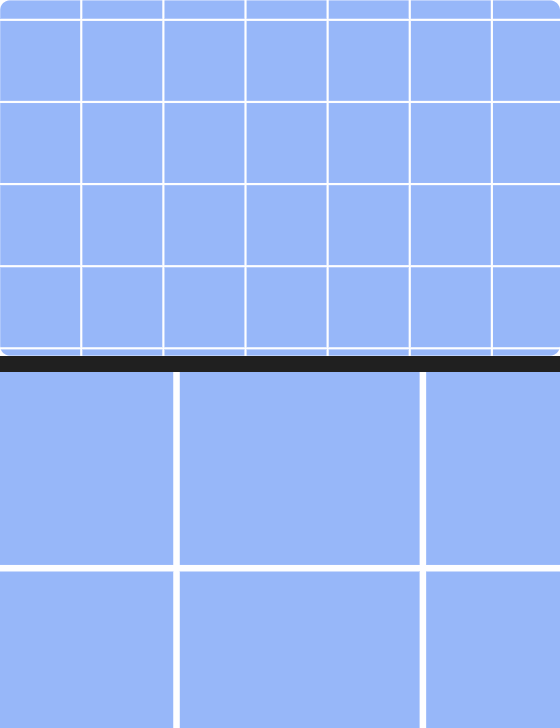
Top, the full canvas; bottom, a detail of the centre.
Reproduce this pattern procedurally as a Shadertoy shader.

```glsl
// Coverage of a shape from its signed distance, one pixel soft
float coverage(float dist, float pixel) {
    return clamp(0.5 - dist / pixel, 0.0, 1.0);
}

float roundedBox(vec2 p, vec2 halfSize, float radius) {
    vec2 q = abs(p) - halfSize + radius;
    return length(max(q, 0.0)) + min(max(q.x, q.y), 0.0) - radius;
}

// Distance to the nearest vertical and horizontal line centre
vec2 gridDistance(vec2 p, vec2 origin, float spacing) {
    return abs(fract((p - origin) / spacing + 0.5) - 0.5) * spacing;
}

void mainImage(out vec4 fragColor, in vec2 fragCoord) {
    // Units of canvas width, measured down from the top left
    float pixel = 1.0 / iResolution.x;
    vec2 size = iResolution.xy * pixel;
    vec2 p = vec2(fragCoord.x, iResolution.y - fragCoord.y) * pixel;

    vec3 blue = vec3(0.592, 0.716, 0.978);
    vec3 white = vec3(0.995, 0.995, 1.0);

    // Square grid of thin lines
    vec2 toLine = gridDistance(p, vec2(0.1451, 0.0354), 0.14665) - 0.00195;
    float line = max(coverage(toLine.x, pixel), coverage(toLine.y, pixel));

    // Panel with rounded corners
    vec2 halfPanel = 0.5 * size - vec2(0.0, 0.0007);
    float panel = coverage(roundedBox(p - 0.5 * size, halfPanel, 0.018), pixel);

    fragColor = vec4(mix(white, mix(blue, white, line), panel), 1.0);
}
```
